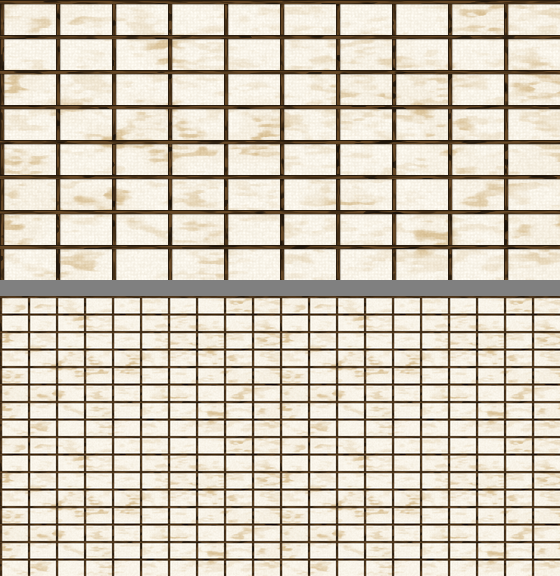
Top: one tile. Bottom: repeated 2 by 2.
This pattern is drawn by a WebGL 2 fragment shader. Its source:

```glsl
#version 300 es
precision highp float;
uniform vec2 u_resolution;
out vec4 outColor;

const float TAU = 6.2831853;

vec3 hash3(vec2 cell) {
  vec3 q = fract(cell.xyx * vec3(0.1031, 0.1030, 0.0973));
  q += dot(q, q.yxz + 33.33);
  return fract((q.xxy + q.yzz) * q.zyx);
}

// Smooth cellular noise: jittered points blend their values; wraps at period
float cloud(vec2 uv, vec2 period) {
  vec2 p = uv * period, cell = floor(p), f = p - cell;
  float sum = 0.0, total = 0.0;
  for (int y = -1; y <= 1; y++) {
    for (int x = -1; x <= 1; x++) {
      vec2 offset = vec2(x, y);
      vec3 h = hash3(mod(cell + offset, period) + period.yx);
      vec2 d = offset + 0.2 + 0.6 * h.xy - f;
      float weight = exp(-6.0 * dot(d, d));
      sum += weight * h.z;
      total += weight;
    }
  }
  return sum / total;
}

vec3 paper(vec2 uv) {
  // Uneven woven threads
  vec2 wobble = vec2(sin(TAU * (7.0 * uv.x + 31.0 * uv.y)),
                     sin(TAU * (43.0 * uv.x - 5.0 * uv.y)));
  vec2 thread = sin(TAU * uv * vec2(170.0, 85.0) + 0.7 * wobble);
  float fibre = cloud(uv, vec2(256.0, 128.0)) - 0.5;
  float weave = 0.010 * (thread.x + thread.y) + 0.007 * thread.x * thread.y + 0.035 * fibre;

  // Streaked stains, strongest in a few broad patches
  float streak = 0.6 * cloud(uv, vec2(22.0, 34.0)) + 0.4 * cloud(uv, vec2(54.0, 90.0));
  float patchy = smoothstep(0.45, 0.95, cloud(uv, vec2(12.0, 9.0)));
  float stain = smoothstep(0.48, 0.85, streak) * (0.3 + 0.6 * patchy) + 0.12 * patchy;

  vec3 color = mix(vec3(0.975, 0.957, 0.915), vec3(0.86, 0.77, 0.61), stain);
  return color + weave * vec3(0.8, 1.0, 1.35);
}

vec3 wood(float dist, float grain, float knot) {
  vec3 color = mix(vec3(0.25, 0.17, 0.08), vec3(0.40, 0.28, 0.145), smoothstep(0.1, 0.75, grain));
  color *= 1.0 - 0.55 * smoothstep(0.68, 0.92, knot);
  // Dark rounded edges
  return mix(color, vec3(0.13, 0.09, 0.05), smoothstep(0.0042, 0.0066, dist));
}

void main() {
  vec2 uv = gl_FragCoord.xy / u_resolution;
  vec2 p = uv * vec2(2.0, 1.0);
  float pixel = 1.0 / u_resolution.y;

  // Ten columns and eight rows of panes
  vec2 pane = vec2(0.2, 0.125);
  vec2 dist = abs(fract((p + vec2(-0.0078, 0.0078)) / pane + 0.5) - 0.5) * pane;
  vec2 bar = 1.0 - smoothstep(-0.5 * pixel, 0.5 * pixel, dist - 0.0078);

  vec3 upright = wood(dist.x, cloud(uv, vec2(400.0, 30.0)), cloud(uv, vec2(150.0, 42.0)));
  vec3 rail = wood(dist.y, cloud(uv, vec2(36.0, 240.0)), cloud(uv, vec2(40.0, 110.0)));

  // Rails lie over the uprights
  vec3 color = mix(paper(uv), upright, bar.x);
  color = mix(color, rail, bar.y);
  outColor = vec4(clamp(color, 0.0, 1.0), 1.0);
}
```
